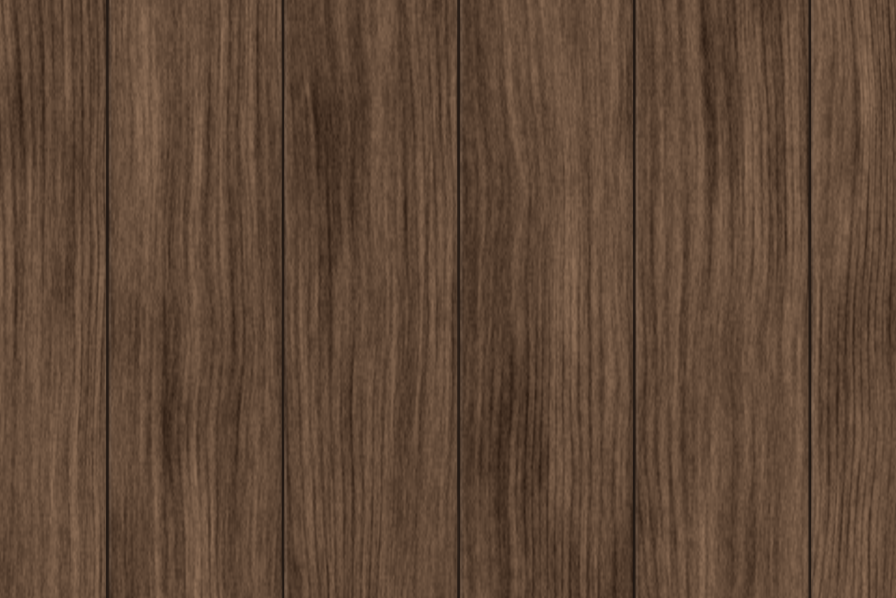
Write a Shadertoy shader that draws this texture.

```glsl
// Dark walnut boards standing side by side, parted by thin shadowed seams.
// Each board gets its own seed; its grain is layered noise stretched along
// the board, with wavering growth lines, dark stains and fine pale flecks.

float hash(vec2 p) {
    vec3 q = fract(vec3(p.xyx) * 0.1031);
    q += dot(q, q.yzx + 33.33);
    return fract((q.x + q.y) * q.z);
}

float noise(vec2 p) {
    vec2 i = floor(p), f = fract(p);
    f = f * f * (3.0 - 2.0 * f);
    return mix(mix(hash(i), hash(i + vec2(1, 0)), f.x),
               mix(hash(i + vec2(0, 1)), hash(i + vec2(1, 1)), f.x), f.y);
}

float fbm(vec2 p) {
    float sum = 0.0, amp = 0.5;
    for (int i = 0; i < 4; i++) {
        sum += amp * noise(p);
        p = p * 2.03 + 17.3;
        amp *= 0.5;
    }
    return sum / 0.9375;
}

// Brightness of the wood, about 0 to 1, at p inside the board with this seed
float woodTone(vec2 p, float seed) {
    vec2 q = p + vec2(seed * 3.7, seed * 5.3);

    // Slow sideways drift makes the fibres lean and swell
    float drift = 0.034 * (noise(q * vec2(7.0, 2.6)) - 0.5)
                + 0.008 * (noise(q * vec2(18.0, 9.0)) - 0.5);
    vec2 g = q + vec2(drift, 0.0);

    float tone = 0.55 + 0.07 * (hash(vec2(seed, 4.0)) - 0.5);
    tone += 0.50 * (fbm(g * vec2(15.0, 2.6)) - 0.5);
    tone += 0.42 * (noise(g * vec2(115.0, 2.2)) - 0.5);
    tone += 0.40 * (noise(g * vec2(290.0, 9.0) + 31.0) - 0.5);

    // Growth lines, sharp on the dark side, fading in and out
    float phase = g.x * 92.0 + 5.0 * noise(g * vec2(9.0, 1.2) + 8.0);
    float line = pow(0.5 + 0.5 * sin(6.2832 * phase), 3.0);
    tone -= 0.30 * (line - 0.31) * smoothstep(0.3, 0.7, noise(g * vec2(16.0, 3.0) + 52.0));

    // Dark stains with ragged ends
    float stain = fbm(q * vec2(13.0, 5.0) + 70.0) + 0.12 * (noise(g * vec2(170.0, 14.0)) - 0.5);
    tone -= 0.22 * smoothstep(0.56, 0.76, stain);

    // Short pores and pale flecks
    tone += 0.30 * (noise(g * vec2(430.0, 75.0) + 11.0) - 0.5);
    tone += 0.26 * (noise(q * vec2(480.0, 260.0) + 93.0) - 0.5);
    return tone;
}

void mainImage(out vec4 fragColor, in vec2 fragCoord) {
    vec2 p = fragCoord / iResolution.x;
    float pixel = 1.0 / iResolution.x;

    // Boards
    const float boardWidth = 0.196;
    float across = (p.x - 0.1198) / boardWidth;
    float board = floor(across);
    float tone = woodTone(p, board + 12.0);

    // Pale figured patch on the board right of centre
    vec2 figure = (p - vec2(0.635, 0.35)) / vec2(0.026, 0.085);
    tone += 0.17 * exp(-dot(figure, figure)) * step(abs(board - 2.0), 0.5);

    vec3 darkWood = vec3(0.245, 0.172, 0.122);
    vec3 lightWood = vec3(0.505, 0.392, 0.305);
    vec3 color = mix(darkWood, lightWood, clamp(tone, -0.25, 1.2));

    // Seams: soft shade, dark gap, faint lit edge on the right
    float side = (fract(across + 0.5) - 0.5) * boardWidth;
    float seam = abs(side);
    color *= 1.0 - 0.22 * exp(-seam / 0.0035);
    color += 0.045 * exp(-pow((side - 0.0034) / 0.0012, 2.0));
    float gap = 1.0 - smoothstep(0.0013 - 0.5 * pixel, 0.0013 + 0.7 * pixel, seam);
    float wear = 0.78 + 0.2 * noise(vec2(board, p.y * 14.0));
    color = mix(color, vec3(0.125, 0.09, 0.07), gap * wear);

    fragColor = vec4(color, 1.0);
}
```
